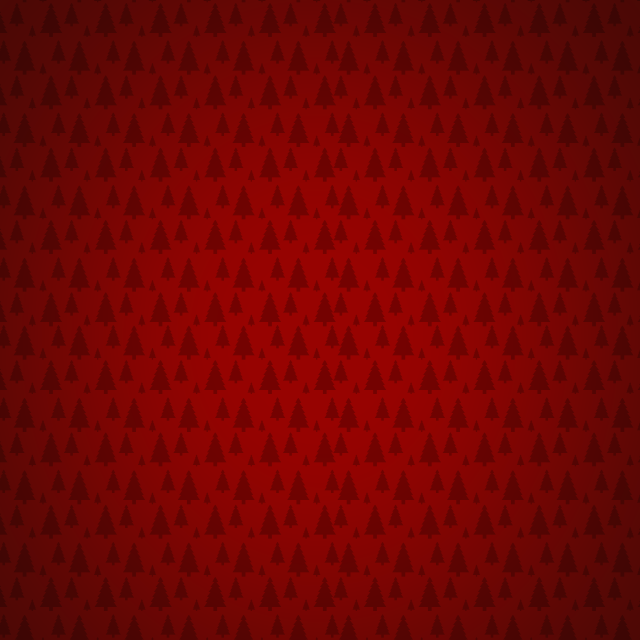
This pattern is drawn by a WebGL 2 fragment shader. Its source:

```glsl
#version 300 es
precision highp float;
// Staggered rows of dark fir trees in three sizes on red cloth with a soft vignette.

#define PITCH vec2(0.08555, 0.1130)   // spacing of equal trees, across and down
#define SEAM_SLIP 0.0070              // spacing lost where two tiles meet
#define LARGE 0.0530                  // tree heights
#define MEDIUM 0.0365
#define TINY 0.0183
#define TIERS 6.0                     // branch layers per tree
#define TREE_SHADE 0.77               // brightness of trees against the cloth
#define CENTER_RED vec3(0.592, 0.012, 0.004)
#define EDGE_RED vec3(0.285, 0.034, 0.022)
#define SAMPLES 3                     // antialiasing grid per side

uniform vec2 u_resolution;
out vec4 fragColor;

// Half width of a unit-height fir at height y, negative outside it.
float firHalfWidth(float y) {
    const float trunkTop = 0.12;
    if (y < 0.0 || y > 1.0) return -1.0;
    if (y < trunkTop) return 0.055;
    float drop = (1.0 - y) / (1.0 - trunkTop);
    float tier = drop * TIERS;
    float notch = tier < 1.0 ? 0.0 : 0.055 * (1.0 - fract(tier));
    return max(0.33 * pow(drop, 0.75) - notch, 0.0);
}

// Coverage by one lattice of equal trees; foot is the base of the first one.
float firLattice(vec2 p, vec2 foot, float size, float pixel) {
    vec2 q = p - foot;
    // Close up the spacing past the vertical and horizontal tile seams.
    if (q.x > 5.5 * PITCH.x - 0.5 * SEAM_SLIP) q.x += SEAM_SLIP;
    if (q.y > 4.0 * PITCH.y) q.y += SEAM_SLIP;
    vec2 cell = q / PITCH;
    float side = abs(fract(cell.x + 0.5) - 0.5) * PITCH.x;
    float height = fract(-cell.y) * PITCH.y;
    float inside = firHalfWidth(height / size) * size - side;
    return clamp(inside / pixel + 0.5, 0.0, 1.0);
}

// The two staggered rows, each with a large, a medium and a tiny tree.
float forest(vec2 p, float pixel) {
    float upper = firLattice(p, vec2(0.0797, 0.0577), LARGE, pixel);
    upper = max(upper, firLattice(p, vec2(0.0263, 0.0411), MEDIUM, pixel));
    upper = max(upper, firLattice(p, vec2(0.0505, 0.0577), TINY, pixel));
    float lower = firLattice(p, vec2(0.0384, 0.0038), LARGE, pixel);
    lower = max(lower, firLattice(p, vec2(0.0914, -0.0137), MEDIUM, pixel));
    lower = max(lower, firLattice(p, vec2(0.0671, 0.0038), TINY, pixel));
    return max(upper, lower);
}

// Red cloth, darkening away from a point just below the middle.
vec3 cloth(vec2 p) {
    float radius = length((p - vec2(0.5, 0.53)) * vec2(1.08, 0.95));
    return mix(CENTER_RED, EDGE_RED, smoothstep(0.1, 0.8, radius));
}

void main() {
    // Canvas units with y measured down from the top edge.
    vec2 p = gl_FragCoord.xy / u_resolution;
    p.y = 1.0 - p.y;

    // Average a small grid of samples inside the pixel.
    float subpixel = 1.0 / (u_resolution.x * float(SAMPLES));
    float coverage = 0.0;
    for (int i = 0; i < SAMPLES * SAMPLES; i++) {
        vec2 grid = vec2(i % SAMPLES, i / SAMPLES);
        vec2 offset = (grid + 0.5) / float(SAMPLES) - 0.5;
        coverage += forest(p + offset / u_resolution, subpixel);
    }
    coverage /= float(SAMPLES * SAMPLES);

    vec3 color = cloth(p) * mix(1.0, TREE_SHADE, coverage);
    fragColor = vec4(color, 1.0);
}
```
